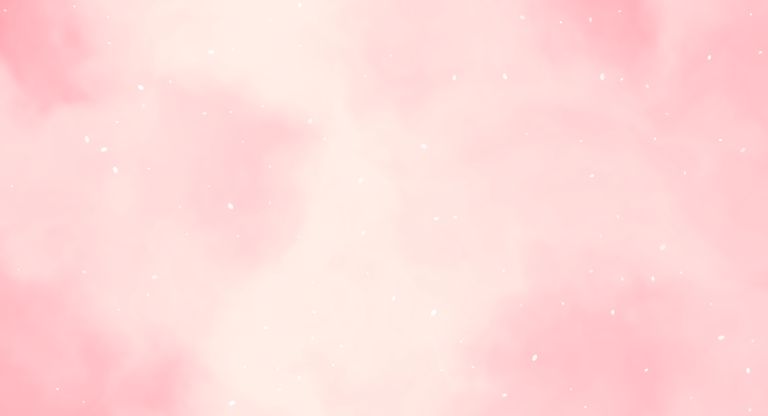
Give the GLSL for this background, as a WebGL 1 fragment shader.

```glsl
precision highp float;

// A soft pink sky: a pale cream band deepens to rose at the sides, with billowing patches.
// Smooth cellular noise, summed in octaves, bends and mottles the clouds;
// small white flecks are scattered on a jittered grid.

uniform vec2 u_resolution;

const vec3 CREAM = vec3(1.0, 0.935, 0.905);
const vec3 PINK = vec3(1.0, 0.82, 0.83);
const vec3 ROSE = vec3(1.0, 0.70, 0.735);

const float CLOUD_SCALE = 3.0;      // coarsest cloud cells per canvas height
const float WARP_AMOUNT = 0.42;     // bending of the cloud outlines
const float MOTTLE_AMOUNT = 0.50;   // contrast of the cloud texture
const float SIDE_DEPTH = 0.58;      // pinkness gained towards the sides

const float FLECK_ROWS = 13.0;
const float FLECK_SHARE = 0.38;     // share of grid cells holding a fleck
const float FLECK_MIN = 0.0020;     // radii in canvas heights
const float FLECK_MAX = 0.0064;

vec2 hash2(vec2 p) {
    vec2 q = vec2(dot(p, vec2(127.1, 311.7)), dot(p, vec2(269.5, 183.3)));
    return fract(sin(q) * 43758.5);
}

// Random cell values blended by distance to the jittered cell centres.
float cellNoise(vec2 p) {
    vec2 cell = floor(p);
    float total = 0.0;
    float weights = 0.0;
    for (int y = -1; y <= 1; y++) {
        for (int x = -1; x <= 1; x++) {
            vec2 id = cell + vec2(float(x), float(y));
            vec2 away = id + 0.2 + 0.6 * hash2(id) - p;
            float weight = exp(-6.0 * dot(away, away));
            total += weight * hash2(id + 41.0).x;
            weights += weight;
        }
    }
    return total / weights;
}

// Octaves of cell noise, centred on zero.
float clouds(vec2 p) {
    float sum = 0.0;
    float gain = 0.5;
    for (int i = 0; i < 5; i++) {
        sum += gain * (cellNoise(p) - 0.5);
        p = mat2(1.6, 1.2, -1.2, 1.6) * p + 7.3;
        gain *= 0.5;
    }
    return sum;
}

// Soft round patch, one at its heart and zero beyond its radius.
float patchAt(vec2 p, vec2 centre, float radius) {
    return 1.0 - smoothstep(0.15, 1.0, length(p - centre) / radius);
}

// Cream band leaning left towards the top; both sides grow pinker.
float bandTone(vec2 uv) {
    float offset = uv.x - mix(0.47, 0.37, uv.y);
    float reach = offset < 0.0 ? -offset / 0.43 : offset / 0.58;
    return 0.04 + SIDE_DEPTH * pow(reach, 1.6);
}

float cloudTone(vec2 p, float aspect) {
    vec2 q = p * CLOUD_SCALE;
    vec2 warp = vec2(clouds(q + 3.7), clouds(q + 19.1));
    vec2 w = p + WARP_AMOUNT * warp;
    vec2 uv = vec2(w.x / aspect, w.y);

    float tone = bandTone(uv);
    vec2 toCanvas = vec2(aspect, 1.0);
    // Rose accents along the rim
    tone += 0.60 * patchAt(w, vec2(0.00, 0.98) * toCanvas, 0.26);
    tone += 0.42 * patchAt(w, vec2(0.20, 0.08) * toCanvas, 0.20);
    tone += 0.22 * patchAt(w, vec2(0.03, 0.06) * toCanvas, 0.32);
    tone += 0.42 * patchAt(w, vec2(0.78, 0.03) * toCanvas, 0.36);
    tone += 0.42 * patchAt(w, vec2(0.79, 1.04) * toCanvas, 0.20);
    // Faint veils across the cream
    tone += 0.24 * patchAt(w, vec2(0.54, 0.94) * toCanvas, 0.25);
    tone += 0.22 * patchAt(w, vec2(0.31, 0.53) * toCanvas, 0.25);

    tone += MOTTLE_AMOUNT * clouds(q * 1.3 + 2.0 * warp + 31.0);
    return clamp(tone, 0.0, 1.25);
}

// Coverage of the slightly oval flecks.
float flecks(vec2 p, float pixel) {
    vec2 id = floor(p * FLECK_ROWS);
    vec2 pick = hash2(id + 5.0);
    vec2 look = hash2(id + 83.0);
    vec2 centre = (id + 0.15 + 0.7 * hash2(id + 17.0)) / FLECK_ROWS;
    float turn = 6.283 * look.x;
    vec2 d = mat2(cos(turn), sin(turn), -sin(turn), cos(turn)) * (p - centre);
    float size = mix(FLECK_MIN, FLECK_MAX, pick.y * pick.y);
    float edge = length(d * vec2(0.8, 1.25)) - size;
    float shape = 1.0 - smoothstep(-0.6 * pixel, 0.8 * pixel, edge);
    return shape * step(pick.x, FLECK_SHARE) * mix(0.45, 1.0, look.y);
}

void main() {
    vec2 p = gl_FragCoord.xy / u_resolution.y;
    float tone = cloudTone(p, u_resolution.x / u_resolution.y);
    vec3 color = tone < 0.5 ? mix(CREAM, PINK, tone * 2.0) : mix(PINK, ROSE, tone * 2.0 - 1.0);
    color = mix(color, vec3(1.0), flecks(p, 1.0 / u_resolution.y));
    gl_FragColor = vec4(color, 1.0);
}
```
